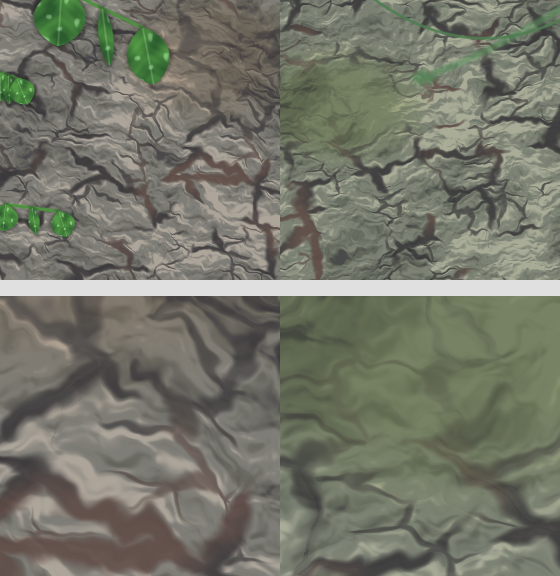
Top, the full canvas; bottom, a detail of the centre.
Reproduce this texture procedurally as a WebGL 2 fragment shader.

```glsl
#version 300 es
precision highp float;
// Two panels of weathered bark, with leafy twigs on the left and vines on the right.
// Warped gradient noise gives relief, Voronoi borders give cracks, a ramp gives colour.
uniform vec2 u_resolution;
out vec4 fragColor;

const vec3 CRACK = vec3(0.22, 0.21, 0.22);
const vec3 RUST  = vec3(0.37, 0.29, 0.27);
const vec3 DARK  = vec3(0.29, 0.29, 0.30);
const vec3 SHADE = vec3(0.40, 0.41, 0.38);
const vec3 MID   = vec3(0.49, 0.50, 0.47);
const vec3 LIGHT = vec3(0.67, 0.66, 0.61);
const vec3 LEAF_DARK = vec3(0.17, 0.36, 0.18);
const vec3 LEAF_LIT  = vec3(0.33, 0.60, 0.27);
const vec3 VINE  = vec3(0.31, 0.49, 0.32);
const float SEAM = 1.0;             // x where the panels meet
const vec2 GRAIN = vec2(5.5, 10.0); // relief frequency along and across the fibre
const vec2 FLAKE = vec2(4.2, 8.0);  // flakes along and across the fibre
const float RELIEF = 2.0;
const vec2 LIGHT_STEP = vec2(-0.004, 0.009);
// Twig ends, and the leaf length of each twig
const vec4 TWIGS[3] = vec4[3](vec4(0.22, 1.04, 0.51, 0.90),
  vec4(0.0, 0.74, 0.06, 0.72), vec4(0.02, 0.27, 0.21, 0.245));
const float LEAF_SIZE[3] = float[3](0.205, 0.10, 0.095);

vec2 hash2(vec2 c) {
  vec3 h = fract(c.xyx * vec3(0.1031, 0.1030, 0.0973));
  h += dot(h, h.yzx + 33.33);
  return fract((h.xx + h.yz) * h.zy);
}
float corner(vec2 c, vec2 f) {
  float a = 6.2832 * hash2(c).x;
  return dot(vec2(cos(a), sin(a)), f);
}
float noise(vec2 p) {
  vec2 i = floor(p), f = p - i, u = f * f * f * (f * (f * 6.0 - 15.0) + 10.0);
  vec2 e = vec2(1.0, 0.0);
  return mix(mix(corner(i, f), corner(i + e, f - e), u.x),
    mix(corner(i + e.yx, f - e.yx), corner(i + 1.0, f - 1.0), u.x), u.y);
}
float fbm(vec2 p) {
  float sum = 0.0, amp = 0.5;
  for (int i = 0; i < 5; i++) {
    sum += amp * noise(p);
    p = mat2(1.6, 1.0, -1.0, 1.6) * p + 17.3;
    amp *= 0.58;
  }
  return sum;
}
// Distance to the nearest flake border, and a random value of the flake
vec2 flakes(vec2 p) {
  vec2 cell = floor(p), f = p - cell, nearest = vec2(0.0), id = cell;
  float best = 9.0, edge = 9.0;
  for (int k = 0; k < 9; k++) {
    vec2 g = vec2(k % 3, k / 3) - 1.0, r = g + hash2(cell + g) - f;
    if (dot(r, r) < best) { best = dot(r, r); nearest = r; id = cell + g; }
  }
  for (int k = 0; k < 25; k++) {
    vec2 g = vec2(k % 5, k / 5) - 2.0, r = g + hash2(cell + g) - f, d = r - nearest;
    if (dot(d, d) > 0.0001) edge = min(edge, dot(0.5 * (r + nearest), normalize(d)));
  }
  return vec2(edge, hash2(id + 5.0).y);
}
float crackLine(float edge, float width) {
  return (1.0 - smoothstep(width * 0.4, width + 0.05, edge)) * smoothstep(0.0, 0.04, width);
}
// Height of the bark and depth of its cracks
vec2 bark(vec2 q) {
  vec2 big = flakes(q * FLAKE), small = flakes(q * FLAKE * 2.3 + 31.0);
  float crack = crackLine(big.x, 0.10 * smoothstep(-0.18, 0.4, noise(q * 5.0 + 9.0)));
  float fine = crackLine(small.x, 0.11 * smoothstep(-0.05, 0.45, noise(q * 6.0 + 40.0)));
  crack = max(crack, 0.7 * fine);
  return vec2(fbm(q * GRAIN) + 0.1 * big.y + 0.05 * small.y - 0.1 * crack, crack);
}
float blob(vec2 p, vec2 centre, vec2 radii) {
  return 1.0 - smoothstep(0.45, 1.25, length((p - centre) / radii));
}
// Distance to the parabola y = c.x + c.y * s + c.z * s * s
float curve(float s, float y, vec3 c) {
  return abs(y - c.x - s * (c.y + c.z * s)) / length(vec2(1.0, c.y + 2.0 * c.z * s));
}

vec3 barkColour(vec2 p, float right) {
  float angle = mix(-0.42, 0.10, right), c = cos(angle), s = sin(angle);
  vec2 q = vec2(c * p.x + s * p.y, c * p.y - s * p.x) + 20.0 + 7.0 * right;
  q += 0.1 * vec2(fbm(q * 4.0), fbm(q * 4.0 + 13.0)) + 0.012 * noise(q * 28.0);
  // Mossy, brown and sunlit regions
  float moss = right * blob(p, vec2(1.20, 0.62), vec2(0.32, 0.21));
  float brown = (1.0 - right) * blob(p, vec2(0.76, 0.80), vec2(0.33, 0.25));
  float sun = max(blob(p, vec2(0.40, 0.62), vec2(0.16, 0.09)),
    max(blob(p, vec2(0.80, 0.25), vec2(0.3)), blob(p, vec2(1.70, 0.62), vec2(0.34, 0.30))));
  float calm = max(moss, 0.6 * brown);
  vec2 here = bark(q), above = bark(q + LIGHT_STEP);
  float tone = 0.5 + 0.9 * fbm(q * 2.2 + 50.0) + 0.35 * here.x;
  tone += RELIEF * (here.x - above.x) * (1.0 - 0.65 * calm);
  tone += 0.1 * sun - 0.12 * brown - 0.06 * moss + 0.04 * right;
  tone += 0.3 * sun * smoothstep(0.08, 0.35, noise(q * vec2(13.0, 27.0)));
  vec3 col = mix(DARK, SHADE, smoothstep(0.05, 0.34, tone));
  col = mix(col, MID, smoothstep(0.30, 0.58, tone));
  col = mix(col, LIGHT, smoothstep(0.60, 0.95, tone));
  col *= mix(vec3(1.01, 0.98, 0.99), vec3(0.99, 1.02, 0.97), right);
  col *= 1.0 - moss * vec3(0.04, 0.0, 0.14) - brown * vec3(-0.03, 0.03, 0.08);
  vec3 depth = mix(CRACK, RUST, smoothstep(0.0, 0.3, noise(q * 4.0 + 70.0)));
  return mix(col, depth, 0.85 * here.y * (1.0 - 0.8 * calm));
}

void main() {
  vec2 p = gl_FragCoord.xy / u_resolution.y;
  float px = 1.0 / u_resolution.y, right = step(SEAM, p.x);
  vec3 col = barkColour(p, right);
  // Vines: one blurred with a soft tip, one sharp
  float soft = smoothstep(0.022, 0.003, 0.0);
  soft = 1.0 - smoothstep(0.003, 0.022, curve(p.x - 1.47, p.y, vec3(0.71, 0.33, 0.3)));
  soft *= 0.6 * smoothstep(1.46, 1.5, p.x);
  soft = max(soft, 0.8 * blob(p + 0.02 * noise(p * 30.0), vec2(1.51, 0.72), vec2(0.05, 0.028)));
  col = mix(col, VINE * 1.1, soft * right);
  float vine = curve(p.x - 1.73, p.y, vec3(0.863, 0.0, 0.9)) - 0.005;
  col = mix(col, VINE, 0.9 * right * (1.0 - smoothstep(-px, px, vine)));
  // Twigs with hanging leaves
  for (int n = 0; n < 9; n++) {
    int t = n / 3;
    float k = float(n % 3), young = float(min(t, 1)), size = LEAF_SIZE[t];
    vec2 a = TWIGS[t].xy, b = TWIGS[t].zw - a, r = p - a;
    float stem = length(r - b * clamp(dot(r, b) / dot(b, b), 0.0, 1.0)) - 0.006;
    if (k < 0.5) col = mix(col, LEAF_LIT * 0.95, 1.0 - smoothstep(-px, px, stem));
    float tilt = 0.15 * k + 0.3 * (hash2(vec2(t, k) + 3.0).x - 0.5);
    float width = 0.17 + 0.28 * abs(k - 1.0) - 0.04 * k + 0.08 * young;
    r -= 0.5 * k * b;
    vec2 l = mat2(cos(tilt), sin(tilt), sin(tilt), -cos(tilt)) * r / size;
    float side = abs(l.x), bulge = sin(3.1416 * clamp(l.y, 0.001, 0.999));
    float d = max(side - width * pow(bulge, 0.65), abs(l.y - 0.5) - 0.5) * size;
    float vein = abs(fract(l.y * 6.0 - side * 5.0) - 0.5) - 0.25;
    float lit = 0.42 + 1.1 * noise(l * 3.0 + k * 5.0) + 0.2 * young + 0.25 * vein;
    vec3 leaf = mix(LEAF_DARK, LEAF_LIT, clamp(lit, 0.0, 1.0));
    leaf += 0.12 * (1.0 - smoothstep(0.0, 0.03, side));
    leaf += 0.22 * smoothstep(0.25, 0.5, noise(l * 5.0 + 8.0));
    col *= 0.75 + 0.25 * smoothstep(0.0, 0.02, d);
    col = mix(col, leaf, 1.0 - smoothstep(-px, px, d));
  }
  fragColor = vec4(col, 1.0);
}
```
